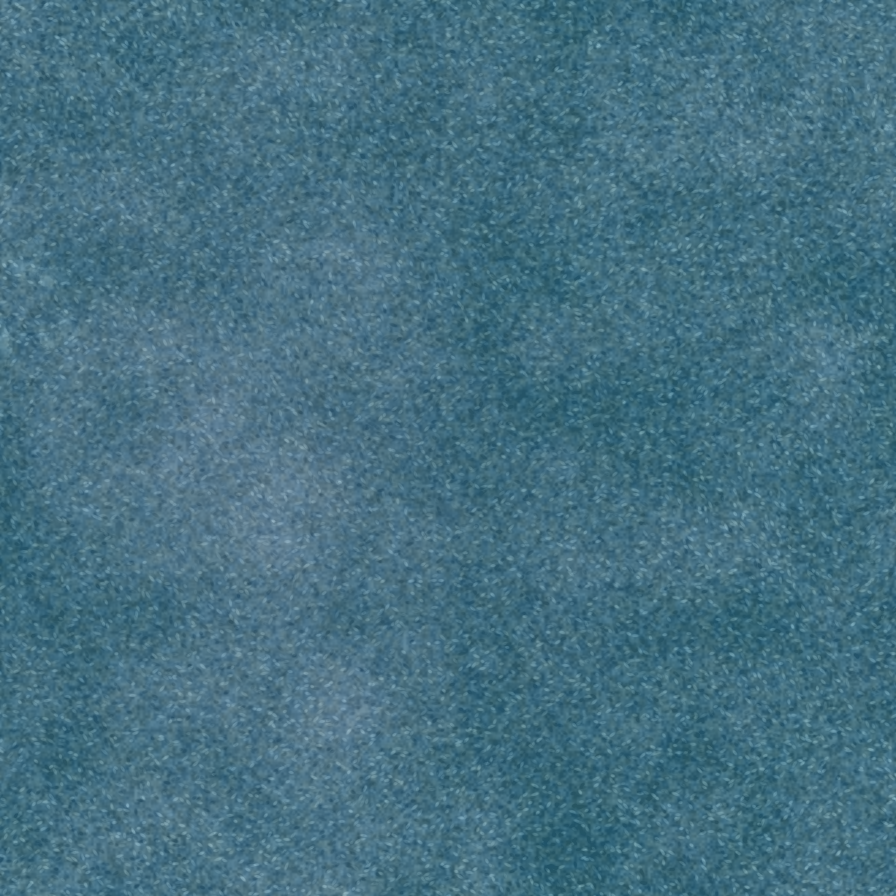
Reproduce this texture procedurally as a WebGL 1 fragment shader.

```glsl
precision highp float;
uniform vec2 u_resolution;

const vec3 BASE_TEAL = vec3(0.262, 0.432, 0.500);
const vec3 TONE_AXIS = vec3(1.0, 1.0, 0.95);
const vec3 GREY_VIOLET = vec3(0.055, 0.000, 0.012);
const vec3 WARM_TINT = vec3(0.035, 0.008, -0.035);

float hash(vec2 p) {
  vec3 q = fract(p.xyx * 0.1031);
  q += dot(q, q.yzx + 33.33);
  return fract((q.x + q.y) * q.z);
}

float valueNoise(vec2 p) {
  vec2 cell = floor(p);
  vec2 f = fract(p);
  f = f * f * (3.0 - 2.0 * f);
  float low = mix(hash(cell), hash(cell + vec2(1.0, 0.0)), f.x);
  float high = mix(hash(cell + vec2(0.0, 1.0)), hash(cell + vec2(1.0, 1.0)), f.x);
  return mix(low, high, f.y);
}

float fbm(vec2 p) {
  float sum = 0.0;
  float amplitude = 0.5;
  for (int i = 0; i < 5; i++) {
    sum += amplitude * valueNoise(p);
    p = mat2(1.6, 1.2, -1.2, 1.6) * p + 17.3;
    amplitude *= 0.5;
  }
  return sum / 0.96875;
}

// Brightest of the short oriented ellipses scattered one per cell
float flecks(vec2 p, float presence, float flow, float seed) {
  vec2 cell = floor(p);
  float brightest = 0.0;
  for (int y = -1; y <= 1; y++) {
    for (int x = -1; x <= 1; x++) {
      vec2 id = cell + vec2(float(x), float(y));
      vec2 key = id + seed;
      vec2 center = id + vec2(hash(key), hash(key + 71.7));
      float angle = flow + 1.8 * (hash(key + 133.1) - 0.5);
      float c = cos(angle);
      float s = sin(angle);
      vec2 local = mat2(c, -s, s, c) * (p - center);
      float halfLength = mix(0.45, 0.85, hash(key + 211.9));
      float d = length(local / vec2(halfLength, 0.34));
      float strength = mix(0.25, 1.0, hash(key + 307.3));
      float present = step(hash(key + 401.5), presence);
      brightest = max(brightest, present * strength * (1.0 - smoothstep(0.3, 1.0, d)));
    }
  }
  return brightest;
}

// Crumbled pale patch fading out from its center
float flakePatch(vec2 p, vec2 center, vec2 radius) {
  float falloff = 1.0 - smoothstep(0.3, 1.0, length((p - center) / radius));
  return falloff * smoothstep(0.50, 0.60, fbm(p * 42.0 + 9.0));
}

void main() {
  vec2 uv = gl_FragCoord.xy / min(u_resolution.x, u_resolution.y);

  // Broad worn and saturated areas
  float clouds = fbm(uv * 3.2 + 4.0) - 0.5;
  float mottling = fbm(uv * 13.0 + 31.0) - 0.5;
  float wornBand = exp(-6.0 * dot(uv - vec2(0.28, 0.48), uv - vec2(0.28, 0.48)));
  float worn = clamp(0.55 * wornBand + 1.2 * clouds + 0.8 * mottling, -0.3, 1.0);

  // Fine grain and short strokes
  float flow = 1.6 * (valueNoise(uv * 9.0 + 5.0) - 0.5) - 0.15;
  float grain = 0.12 * (valueNoise(uv * 190.0) - 0.5)
              + 0.10 * (valueNoise(uv * 330.0 + 50.0) - 0.5);
  float lightFlecks = flecks(uv * 135.0, 0.48, flow, 11.0);
  float darkFlecks = flecks(uv * 125.0 + 0.5, 0.42, flow, 613.0);
  float brightSpecks = flecks(uv * 150.0, 0.008, flow, 917.0);

  float tone = 0.09 * clouds + 0.11 * mottling + 0.018 * (wornBand - 0.35);
  tone += grain * (1.0 - 0.2 * wornBand);
  tone += 0.15 * lightFlecks * (1.0 - 0.25 * wornBand) - 0.075 * darkFlecks;
  tone += 0.14 * brightSpecks;
  tone += 0.10 * flakePatch(uv, vec2(0.03, 0.65), vec2(0.075, 0.10));

  // Slight hue drift in patches and single grains
  vec3 color = BASE_TEAL + TONE_AXIS * max(tone, -0.10);
  color += GREY_VIOLET * (worn - 0.15);
  color += WARM_TINT * (valueNoise(uv * 120.0 + 80.0) - 0.5);

  gl_FragColor = vec4(clamp(color, 0.0, 1.0), 1.0);
}
```
